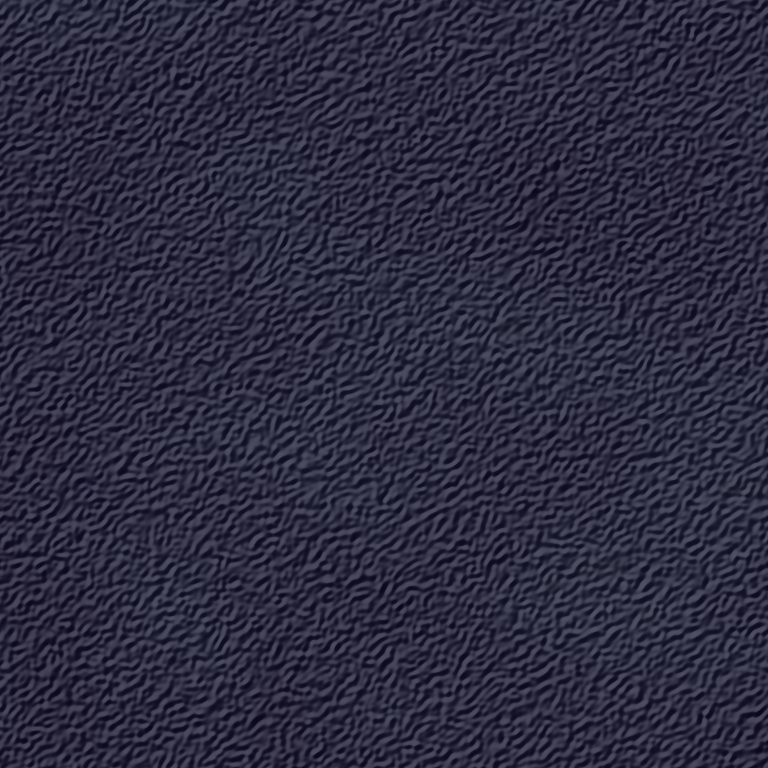
Reproduce this texture procedurally as a WebGL 1 fragment shader.

```glsl
precision highp float;

uniform vec2 u_resolution;

const float CELLS = 63.0;           // kernel cells across the canvas
const int KERNELS = 4;              // wavelets per cell
const float WAVES = 1.22;           // ridges per cell
const float WAVE_SPREAD = 0.5;      // variation of the ridge width
const float LIGHT_ANGLE = 2.25;     // direction across the ridges
const float ANGLE_SPREAD = 0.95;    // how far the ridges wander
const float CONTRAST = 0.95;
const float PATCHES = 6.0;          // soft tint patches across the canvas
const float PATCH_LIGHT = 0.028;
const vec3 SHADOW = vec3(0.055, 0.048, 0.125);
const vec3 HIGHLIGHT = vec3(0.294, 0.294, 0.374);
const vec3 PATCH_TINT = vec3(-0.008, 0.022, 0.004);
const float TAU = 6.2831853;

float hash(vec2 p) {
  return fract(sin(dot(p, vec2(127.1, 311.7))) * 43758.5453);
}

vec2 hash2(vec2 p) {
  return vec2(hash(p), hash(p + vec2(37.3, 91.7)));
}

float valueNoise(vec2 p) {
  vec2 i = floor(p);
  vec2 f = fract(p);
  f = f * f * (3.0 - 2.0 * f);
  float low = mix(hash(i), hash(i + vec2(1.0, 0.0)), f.x);
  float high = mix(hash(i + vec2(0.0, 1.0)), hash(i + vec2(1.0)), f.x);
  return mix(low, high, f.y);
}

// Sum of short wavelets with scattered directions: the lit slope of the grain
float grainSlope(vec2 p) {
  vec2 cell = floor(p);
  float sum = 0.0;
  for (int y = -1; y <= 1; y++) {
    for (int x = -1; x <= 1; x++) {
      vec2 id = cell + vec2(float(x), float(y));
      for (int k = 0; k < KERNELS; k++) {
        vec2 seed = id + float(k) * vec2(17.13, 5.71);
        vec2 offset = p - id - hash2(seed);
        float window = max(0.0, 1.0 - dot(offset, offset));
        vec2 turn = hash2(seed + 11.9);
        vec2 vary = hash2(seed + 23.4);
        float angle = LIGHT_ANGLE + (turn.x + turn.y - 1.0) * ANGLE_SPREAD;
        float waves = WAVES * (1.0 + (vary.x - 0.5) * WAVE_SPREAD);
        float along = dot(offset, vec2(cos(angle), sin(angle)));
        sum += window * window * window * cos(TAU * (waves * along + vary.y));
      }
    }
  }
  return sum;
}

void main() {
  vec2 uv = gl_FragCoord.xy / u_resolution;

  // Embossed grain, with its extremes softly compressed
  float slope = grainSlope(uv * CELLS) * CONTRAST;
  float shade = 0.5 + 0.5 * slope / sqrt(1.0 + 0.8 * slope * slope);
  vec3 color = mix(SHADOW, HIGHLIGHT, shade);

  // Broad drifts between violet and slate
  vec2 q = uv * PATCHES;
  float patchTone = 0.65 * valueNoise(q + 3.7) + 0.35 * valueNoise(q * 2.3 + 9.1) - 0.5;
  color += patchTone * (PATCH_TINT + PATCH_LIGHT);

  gl_FragColor = vec4(clamp(color, 0.0, 1.0), 1.0);
}
```
